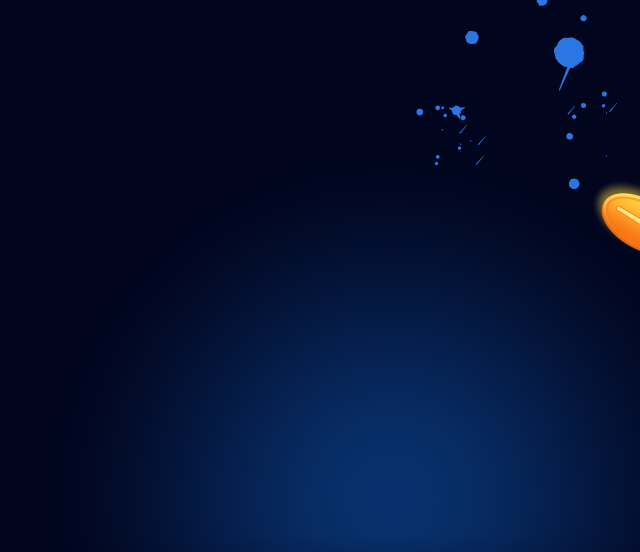
Give the GLSL for this background, as a Shadertoy shader.

```glsl
#define NIGHT vec3(0.004, 0.018, 0.115)
#define GLOW vec3(0.030, 0.190, 0.425)
#define PAINT vec3(0.165, 0.465, 0.890)
#define GOLD vec3(1.00, 0.80, 0.24)
#define AMBER vec3(0.98, 0.46, 0.08)
#define GLOW_CENTER vec2(0.708, 0.096)
#define GLOW_RADIUS 0.67
#define COIN_CENTER vec2(1.163, 0.596)
#define COIN_RADII vec2(0.078, 0.043)
#define COIN_TILT 0.52
#define ROUGHNESS 0.16

vec2 hash2(vec2 p) {
    vec3 q = fract(p.xyx * vec3(0.1031, 0.1030, 0.0973));
    q += dot(q, q.yzx + 33.33);
    return fract((q.xx + q.yz) * q.zy);
}

float cornerSlope(vec2 cell, vec2 corner, vec2 f) {
    return dot(hash2(cell + corner) * 2.0 - 1.0, f - corner);
}

float gradientNoise(vec2 p) {
    vec2 cell = floor(p), f = fract(p);
    vec2 w = f * f * f * (f * (f * 6.0 - 15.0) + 10.0);
    float low = mix(cornerSlope(cell, vec2(0, 0), f), cornerSlope(cell, vec2(1, 0), f), w.x);
    float high = mix(cornerSlope(cell, vec2(0, 1), f), cornerSlope(cell, vec2(1, 1), f), w.x);
    return mix(low, high, w.y);
}

float coverage(float d) {
    return clamp(0.5 - d * iResolution.y, 0.0, 1.0);
}

// Round drop with an uneven outline
float drop(vec2 p, vec2 center, float radius) {
    vec2 q = (p - center) / radius;
    return radius * (length(q) - 1.0 + ROUGHNESS * gradientNoise(q * 2.6 + center * 40.0));
}

// Line whose half-width changes from one end to the other
float taper(vec2 p, vec2 a, vec2 b, float widthA, float widthB) {
    vec2 ab = b - a;
    float t = clamp(dot(p - a, ab) / dot(ab, ab), 0.0, 1.0);
    return length(p - a - ab * t) - mix(widthA, widthB, t);
}

float ellipse(vec2 p, vec2 radii) {
    float k = length(p / radii);
    return k * (k - 1.0) / max(length(p / (radii * radii)), 0.001);
}

// Fine droplets and short streaks scattered about a center
float spray(vec2 p, vec2 center, vec2 spread, int count, float seed) {
    float d = 1.0;
    for (int i = 0; i < count; i++) {
        vec2 place = hash2(vec2(float(i) + 1.0, seed)) * 2.0 - 1.0;
        float size = hash2(vec2(seed, float(i) + 7.0)).x;
        vec2 c = center + place * spread;
        float shape = i % 4 == 3
            ? taper(p, c, c + vec2(0.012, 0.014), 0.0010, 0.0003)
            : drop(p, c, mix(0.0009, 0.0048, size * size));
        d = min(d, shape);
    }
    return d;
}

float splatter(vec2 p) {
    // Large splat with its trailing drip
    vec2 splat = vec2(1.0316, 0.905);
    float d = drop(p, splat, 0.027);
    d = min(d, taper(p, splat - vec2(0.0, 0.024), vec2(1.0135, 0.837), 0.0028, 0.0010));

    // Spiked drop
    vec2 star = vec2(0.827, 0.800);
    d = min(d, drop(p, star, 0.0085));
    d = min(d, taper(p, star, star + vec2(0.015, 0.005), 0.005, 0.0006));
    d = min(d, taper(p, star, star + vec2(0.006, -0.015), 0.005, 0.0008));
    d = min(d, taper(p, star, star + vec2(-0.013, 0.004), 0.005, 0.0008));

    // Single drops
    d = min(d, drop(p, vec2(0.855, 0.932), 0.0120));
    d = min(d, drop(p, vec2(0.982, 0.999), 0.0095));
    d = min(d, drop(p, vec2(1.040, 0.667), 0.0095));
    d = min(d, drop(p, vec2(1.032, 0.753), 0.0060));
    d = min(d, drop(p, vec2(0.7605, 0.797), 0.0060));
    d = min(d, drop(p, vec2(1.057, 0.967), 0.0055));

    d = min(d, spray(p, vec2(0.825, 0.752), vec2(0.045, 0.060), 14, 3.0));
    return min(d, spray(p, vec2(1.065, 0.765), vec2(0.050, 0.068), 8, 11.0));
}

vec3 addCoin(vec3 color, vec2 p) {
    float c = cos(COIN_TILT), s = sin(COIN_TILT);
    mat2 tilt = mat2(c, s, -s, c);
    vec2 q = tilt * (p - COIN_CENTER);

    // Halo toward the upper left
    float halo = ellipse(q - vec2(-0.008, 0.005), COIN_RADII);
    color = mix(color, vec3(0.62, 0.54, 0.22), 0.75 * (1.0 - smoothstep(-0.010, 0.016, halo)));

    // Thick edge, rim, groove and face
    float face = ellipse(q, COIN_RADII);
    float height = smoothstep(-0.9, 0.8, q.y / COIN_RADII.y);
    color = mix(color, AMBER * 0.9, coverage(ellipse(q + vec2(0.0, 0.004), COIN_RADII)));
    color = mix(color, mix(AMBER, GOLD, height), coverage(face));
    float rim = 1.0 - smoothstep(0.001, 0.0035, abs(face + 0.003));
    float groove = 1.0 - smoothstep(0.001, 0.003, abs(face + 0.008));
    color = mix(color, vec3(1.0, 0.90, 0.42), 0.7 * rim * height);
    color = mix(color, AMBER, 0.5 * groove);

    // Plain raised ridge
    float ridge = taper(q, vec2(-0.050, 0.002), vec2(0.020, 0.0), 0.003, 0.004);
    color = mix(color, AMBER, 0.6 * coverage(ridge - 0.002));
    return mix(color, vec3(1.0, 0.90, 0.52), coverage(ridge));
}

void mainImage(out vec4 fragColor, in vec2 fragCoord) {
    vec2 p = fragCoord / iResolution.y;
    float glow = 1.0 - smoothstep(0.0, GLOW_RADIUS, length(p - GLOW_CENTER));
    glow *= mix(0.90, 1.0, smoothstep(0.0, 0.035, p.y));
    vec3 color = mix(NIGHT, GLOW, glow);
    color = mix(color, PAINT, coverage(splatter(p)));
    fragColor = vec4(addCoin(color, p), 1.0);
}
```
